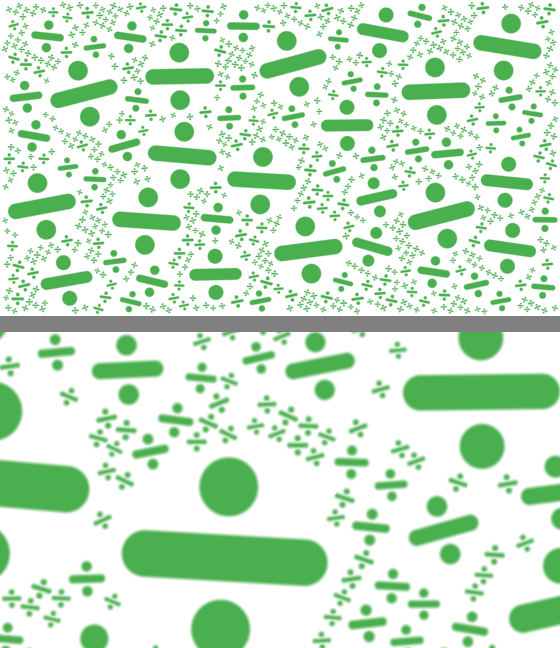
Top: the whole. Bottom: its middle third, enlarged.
This pattern is drawn by a WebGL 2 fragment shader. Its source:

```glsl
#version 300 es
precision highp float;

uniform vec2 u_resolution;
out vec4 fragColor;

const int MAX_SIGNS = 44;
const vec2 SIZE = vec2(16.0 / 9.0, 1.0); // canvas in units of its height
vec4 signs[MAX_SIGNS]; // centre, radius, tilt
int signCount = 0;

vec2 hash2(vec2 p) {
    vec3 h = fract(p.xyx * vec3(0.1031, 0.1030, 0.0973));
    h += dot(h, h.yzx + 33.33);
    return fract((h.xx + h.yz) * h.zy);
}

mat2 rotation(float angle) {
    float c = cos(angle), s = sin(angle);
    return mat2(c, s, -s, c);
}

// Rounded bar with a dot above and below, all inside a circle
float divisionSign(vec2 p, vec4 sign) {
    vec2 q = abs(rotation(sign.w) * (p - sign.xy)) / sign.z;
    float bar = length(vec2(max(q.x - 0.775, 0.0), q.y)) - 0.225;
    float dots = length(q - vec2(0.0, 0.69)) - 0.285;
    return min(bar, dots) * sign.z;
}

// Free distance from a point to the canvas edge and all placed signs
float clearance(vec2 p) {
    vec2 edge = min(p, SIZE - p);
    float free = min(edge.x, edge.y);
    for (int i = 0; i < signCount; i++) {
        free = min(free, distance(p, signs[i].xy) - signs[i].z);
    }
    return free;
}

// Throw darts from large to small, keeping those that do not collide
void placeSigns() {
    for (int i = 0; i < 260 && signCount < MAX_SIGNS; i++) {
        float radius = i < 52 ? 0.109 : i < 110 ? 0.083 : i < 150 ? 0.066 : 0.052;
        float margin = radius + 0.012;
        vec2 seed = vec2(float(i) + 1.0, 27.0);
        vec2 centre = mix(vec2(margin), SIZE - margin, hash2(seed));
        bool fits = true;
        for (int j = 0; j < signCount && fits; j++) {
            fits = distance(centre, signs[j].xy) > signs[j].z + radius + 0.016;
        }
        if (fits) {
            float tilt = (hash2(seed + 71.0).x - 0.5) * 0.56;
            signs[signCount] = vec4(centre, radius, tilt);
            signCount++;
        }
    }
}

// Fill the gaps: cells of a turned grid split until a sign fits
float smallSigns(vec2 p) {
    mat2 turn = rotation(0.5);
    vec2 q = turn * p;
    float cellSize = 0.095;
    for (int level = 0; level < 3; level++) {
        vec2 cell = floor(q / cellSize);
        vec2 seed = cell + 211.0 + 97.0 * float(level);
        vec2 choice = hash2(seed);
        float scale = mix(0.34, 0.43, choice.x) + (level == 2 ? 0.03 : 0.0);
        vec2 jitter = (hash2(seed + 59.0) - 0.5) * (1.0 - 2.0 * scale);
        vec2 centre = (cell + 0.5 + jitter) * cellSize * turn;
        float radius = scale * cellSize;
        float keep = level == 1 ? 0.55 : 0.85;
        if (choice.y < keep && clearance(centre) > radius + 0.005) {
            float tilt = (hash2(seed + 31.0).x - 0.5) * (level == 2 ? 0.9 : 0.56);
            return divisionSign(p, vec4(centre, radius, tilt));
        }
        cellSize *= 0.5;
    }
    return 1.0;
}

void main() {
    vec2 p = gl_FragCoord.xy / u_resolution * SIZE;

    placeSigns();
    float d = smallSigns(p);
    for (int i = 0; i < signCount; i++) {
        if (distance(p, signs[i].xy) < signs[i].z + 0.01) {
            d = min(d, divisionSign(p, signs[i]));
        }
    }

    // Green ink on white, its soft edge a fixed share of the canvas
    float ink = 1.0 - smoothstep(-0.0028, 0.0028, d);
    vec3 green = vec3(0.292, 0.688, 0.31);
    fragColor = vec4(mix(vec3(1.0), green, ink), 1.0);
}
```
